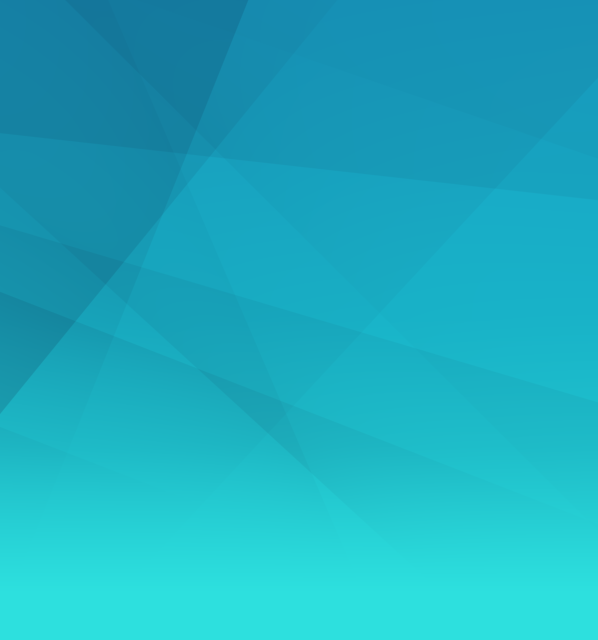
Reproduce this background procedurally as a WebGL 1 fragment shader.

```glsl
precision highp float;
// Translucent folded sheets crossing a blue to turquoise vertical gradient.

uniform vec2 u_resolution;

#define SKY vec3(0.090, 0.592, 0.738)
#define TEAL vec3(0.095, 0.688, 0.772)
#define LAGOON vec3(0.120, 0.755, 0.800)
#define SHORE vec3(0.178, 0.880, 0.872)
#define TINT vec3(0.60, 1.00, 0.82)
#define FOLD_GAIN 1.0
#define EDGE_PIXELS 0.8

// Linear ramp from 0 to 1 between two heights.
float ramp(float low, float high, float y) {
    return clamp((y - low) / (high - low), 0.0, 1.0);
}

// Shade to the left of the line from a to b. The strength runs from
// the first to the second value along it and decays over reach.
float fold(vec2 p, vec2 a, vec2 b, vec2 strength, float reach) {
    vec2 span = b - a;
    vec2 normal = normalize(vec2(-span.y, span.x));
    float side = dot(p - a, normal);
    float along = clamp(dot(p - a, span) / dot(span, span), 0.0, 1.0);
    float edge = EDGE_PIXELS / u_resolution.y;
    float cover = smoothstep(-edge, edge, side);
    return cover * mix(strength.x, strength.y, along) * exp(-max(side, 0.0) / reach);
}

vec3 backdrop(float y) {
    vec3 color = mix(SHORE, LAGOON, ramp(0.07, 0.30, y));
    color = mix(color, TEAL, ramp(0.30, 0.50, y));
    return mix(color, SKY, ramp(0.50, 1.0, y));
}

float foldedLight(vec2 p) {
    float light = 0.0;

    // Rising folds: two dark to the left, one bright to the right
    light += fold(p, vec2(0.104, 0.290), vec2(0.388, 1.0), vec2(-0.010, -0.110), 1.2);
    light += fold(p, vec2(0.0, 0.353), vec2(0.527, 1.0), vec2(-0.130, -0.025), 0.6);
    light += fold(p, vec2(0.932, 0.876), vec2(0.286, 0.180), vec2(0.050, 0.012), 0.5);

    // Shallow folds: the upper pair darkens above, the rest below
    light += fold(p, vec2(0.0, 0.792), vec2(0.932, 0.6875), vec2(-0.060, -0.050), 0.6);
    light += fold(p, vec2(0.365, 0.948), vec2(0.932, 0.753), vec2(-0.008, -0.025), 0.2);
    light += fold(p, vec2(0.932, 0.372), vec2(0.0, 0.648), vec2(-0.040, -0.050), 0.25);
    light += fold(p, vec2(0.932, 0.182), vec2(0.0, 0.544), vec2(-0.020, -0.070), 0.13);
    light += fold(p, vec2(0.313, 0.212), vec2(0.0, 0.333), vec2(0.0, -0.035), 0.10);

    // Falling folds: narrow dark bands
    light += fold(p, vec2(0.102, 1.0), vec2(0.581, 0.523), vec2(-0.050, -0.015), 0.17);
    light += fold(p, vec2(0.488, 0.258), vec2(0.169, 1.0), vec2(-0.030, -0.022), 0.15);
    light += fold(p, vec2(0.0, 0.707), vec2(0.423, 0.319), vec2(-0.035, -0.060), 0.10);

    return light;
}

void main() {
    vec2 p = gl_FragCoord.xy / u_resolution.y;

    // Folds dissolve into the bright lower band
    float presence = FOLD_GAIN * smoothstep(0.08, 0.34, p.y);
    vec3 color = backdrop(p.y) * (1.0 + TINT * foldedLight(p) * presence);

    gl_FragColor = vec4(clamp(color, 0.0, 1.0), 1.0);
}
```
